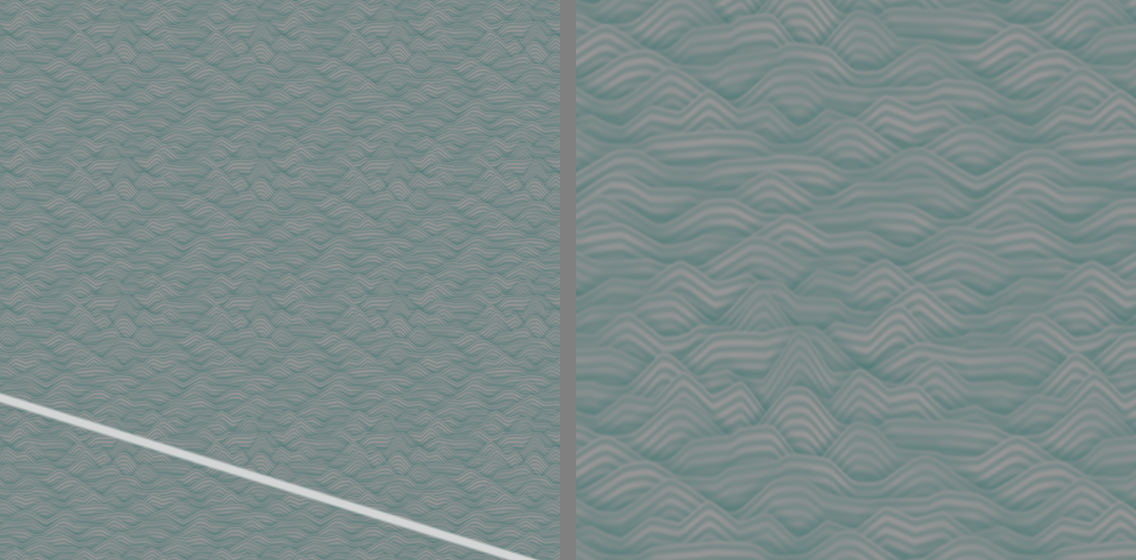
Left: the whole. Right: its middle third, enlarged.
A Shadertoy shader for this pattern:

```glsl
// Tiled grey-teal wave ridges with fine hatching, crossed by one pale slanted line.

const float TAU = 6.2831853;
const float LAYERS = 17.0;   // ridges per tile
const float TILE = 0.2448;   // tile side, in canvas widths

float hash(float n) {
    return fract(sin(n * 12.9898 + 4.1) * 43758.5);
}

// Nearly triangular wave in -1..1 with slightly rounded tips
float foldWave(float turns) {
    return asin(0.96 * sin(TAU * turns)) / 1.287;
}

// Ridge profile of one layer in 0..1; whole frequencies keep it tileable.
float ridgeWave(float x, float id) {
    float slow = foldWave(x * (2.0 + floor(2.0 * hash(id + 31.0))) + hash(id));
    float fast = foldWave(x * (4.0 + floor(4.0 * hash(id + 57.0))) + hash(id + 17.0));
    return 0.5 + 0.31 * slow + 0.19 * fast;
}

// Ridges are low in general and steep around one spot of each tile.
float ridgeHeight(float x, float base) {
    float steepX = 0.5 + 0.5 * cos(TAU * (x - 0.88));
    float steepY = 0.5 + 0.5 * cos(TAU * (base - 0.72));
    return 0.075 + 0.085 * steepX * steepY;
}

// Amount of teal: layers are painted from back to front, each shading the one behind.
float waveTone(vec2 p) {
    float row = floor(p.y * LAYERS);
    float tone = 0.3;
    for (int i = 1; i >= -4; i--) {
        float layer = row + float(i);
        float id = mod(layer, LAYERS);
        float base = layer / LAYERS;
        float wave = ridgeWave(p.x, id);
        float depth = base + ridgeHeight(p.x, base) * wave - p.y;

        // Shadow above the ridge, deepest in the valleys
        float shadow = 1.0 - smoothstep(0.0, 0.045, -depth);
        tone = mix(tone, 1.0, shadow * mix(0.68, 0.08, wave));

        // Hatching that follows the ridge, with a patchy tone and strength
        float patchy = sin(TAU * (2.0 * p.x + hash(id + 83.0)));
        float hatch = 0.22 - 0.06 * patchy
                    + (0.16 + 0.06 * patchy) * sin(TAU * depth / 0.029 - 1.2);
        tone = mix(tone, hatch, smoothstep(-0.007, 0.007, depth));
    }
    return tone;
}

void mainImage(out vec4 fragColor, in vec2 fragCoord) {
    vec2 uv = fragCoord / iResolution.xy;

    vec3 warmGrey = vec3(0.575, 0.58, 0.58);
    vec3 teal = vec3(0.3, 0.475, 0.46);
    vec3 color = mix(warmGrey, teal, waveTone(uv / TILE));

    // Slanted line given by its two axis intercepts
    vec2 slope = 1.0 / vec2(0.935, 0.29);
    float lineDist = abs(dot(uv, slope) - 1.0) / length(slope);
    color = mix(vec3(0.83, 0.84, 0.84), color, smoothstep(0.004, 0.011, lineDist));

    fragColor = vec4(color, 1.0);
}
```
